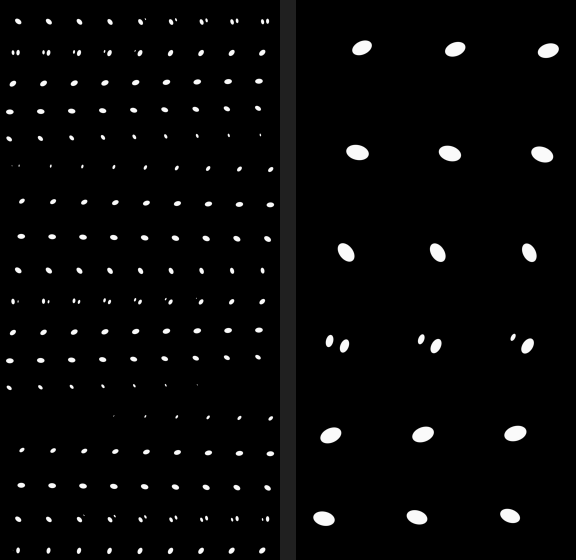
Left, the full canvas; right, a detail of the centre.
This pattern is drawn by a Shadertoy shader. Its source:

```glsl
// A 9 by 18 grid of small white ellipses on black, read like frames of a turning body.
// Each cell's frame number drives two mirrored glints that orbit the cell centre;
// a glint swells and fades as an ellipsoid sliced by a plane, with slow drift.

const float TAU = 6.2831853;
const vec2 GRID = vec2(9.0, 18.0);

// Wraps a frame offset into one turn of 72 frames, centred on zero.
float wrapTurn(float frame) {
    return mod(frame + 36.0, 72.0) - 36.0;
}

// Approximate signed distance to an ellipse at the origin.
float ellipseDistance(vec2 p, vec2 radii) {
    float k = max(length(p / radii), 1e-3);
    return k * (k - 1.0) / max(length(p / (radii * radii)), 1e-5);
}

// Coverage of one glint; drift lengthens or shortens its visible span.
float glint(vec2 p, float phase, float drift, float pixel) {
    float first = -16.5 - 2.5 * drift;
    float last = 22.0 + 4.0 * drift;
    float t = (2.0 * phase - first - last) / (last - first);
    if (abs(t) >= 1.0) return 0.0;
    float size = max(sqrt(1.0 - t * t), 0.02);

    // Orbit position, with the ellipse axis carried round by the same turn
    float turn = -radians(4.0 * phase + 0.0022 * phase * phase * phase);
    float orbit = turn - radians(28.0);
    p -= 0.208 * vec2(cos(orbit), sin(orbit));
    float c = cos(turn), s = sin(turn);
    p = vec2(c * p.x + s * p.y, c * p.y - s * p.x);

    vec2 radii = vec2(0.122 * size, 0.08 * pow(size, 1.2));
    return 1.0 - smoothstep(-0.7 * pixel, 0.7 * pixel, ellipseDistance(p, radii));
}

void mainImage(out vec4 fragColor, in vec2 fragCoord) {
    vec2 grid = fragCoord / iResolution.xy * GRID;
    vec2 cell = floor(grid);
    vec2 p = fract(grid) - 0.5;
    float pixel = GRID.x / iResolution.x;

    // Frames run left to right, then down from the top row
    float frame = (GRID.y - 1.0 - cell.y) * GRID.x + cell.x;
    float phase = wrapTurn(frame - 63.0);

    // Right glint, and its mirror running half a turn apart
    float right = glint(p, phase, sin(TAU * (frame - 9.0) / 190.0), pixel);
    float left = glint(vec2(-p.x, p.y), wrapTurn(36.0 - phase),
                       sin(TAU * (frame - 125.5) / 130.0), pixel);

    fragColor = vec4(vec3(0.98 * max(right, left)), 1.0);
}
```
